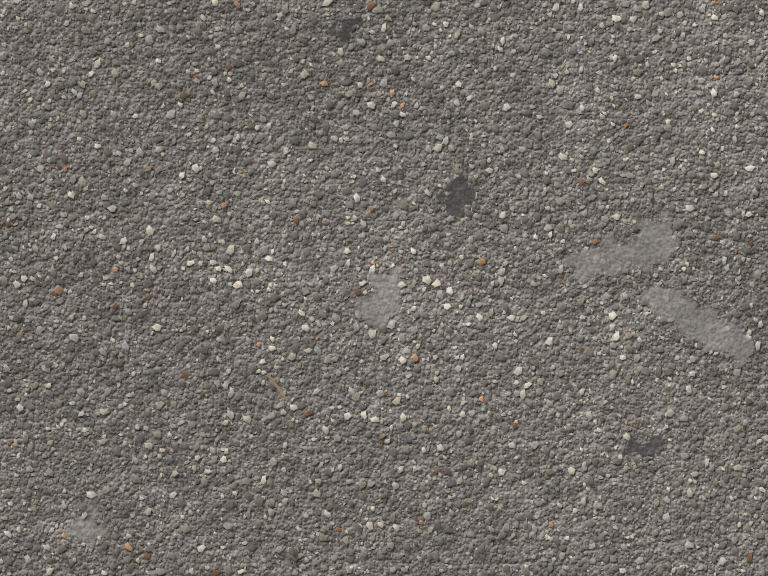
Reproduce this texture procedurally as a Shadertoy shader.

```glsl
float hash(vec2 p) {
    vec3 q = fract(p.xyx * vec3(0.1031, 0.1030, 0.0973));
    q += dot(q, q.yzx + 33.33);
    return fract((q.x + q.y) * q.z);
}

vec2 hash2(vec2 p) {
    return vec2(hash(p + 3.7), hash(p + 51.3));
}

// Distance to the nearest scattered cell centre
float cellular(vec2 p) {
    vec2 cell = floor(p);
    float nearest = 4.0;
    for (int j = -1; j <= 1; j++)
    for (int i = -1; i <= 1; i++) {
        vec2 id = cell + vec2(i, j);
        vec2 d = id + hash2(id) - p;
        nearest = min(nearest, dot(d, d));
    }
    return sqrt(nearest);
}

// Height of the rough binder between the stones
float relief(vec2 p) {
    return -cellular(p * 38.0)
         - 0.6 * cellular(p * 88.0 + 17.0)
         - 0.45 * cellular(p * 170.0 + 41.0);
}

// Irregular five-sided stone outline
float chipDistance(vec2 d, float size, float seed) {
    float turn = seed * 6.283;
    d = mat2(cos(turn), sin(turn), -sin(turn), cos(turn)) * d;
    d.y *= 1.0 + 0.6 * fract(seed * 7.3);
    float dist = -1.0;
    for (int k = 0; k < 5; k++) {
        float wobble = fract(seed * 13.7 + float(k) * 0.618);
        float angle = (float(k) + 0.5 * wobble) * 1.2566;
        dist = max(dist, dot(d, vec2(cos(angle), sin(angle))) - size * (0.7 + 0.4 * wobble));
    }
    return dist;
}

// One layer of embedded stones, each with a cast shadow and a lit upper side
void addChips(inout vec3 color, vec2 p, float scale, float density, float brightest) {
    vec2 g = p * scale, cell = floor(g);
    float blur = 0.8 * scale / iResolution.y;
    for (int j = -1; j <= 1; j++)
    for (int i = -1; i <= 1; i++) {
        vec2 id = cell + vec2(i, j), key = id + scale;
        if (hash(key + 9.1) > density) continue;
        vec2 d = g - id - 0.15 - 0.7 * hash2(key);
        float seed = hash(key + 23.0), shade = hash(key + 77.0);
        float size = mix(0.2, 0.42, hash(key + 35.0));

        float shadow = chipDistance(d + vec2(-0.09, 0.15), size, seed);
        color *= 1.0 - 0.42 * smoothstep(0.12, -0.12, shadow);

        vec3 tint = mix(vec3(1.01, 1.0, 0.97), vec3(1.06, 1.0, 0.90), fract(shade * 9.0));
        if (hash(key + 61.0) > 0.985) tint = vec3(1.08, 0.82, 0.62);
        float light = 1.0 + 0.22 * dot(d, vec2(-0.45, 0.9)) / size;
        light += 0.22 * (cellular(g * 3.0) - 0.45);
        vec3 face = tint * mix(0.39, brightest, shade * shade) * light;
        color = mix(color, face, smoothstep(blur, -blur, chipDistance(d, size, seed)));
    }
}

float capsule(vec2 p, vec2 a, vec2 b, float radius) {
    vec2 along = b - a;
    float t = clamp(dot(p - a, along) / dot(along, along), 0.0, 1.0);
    return length(p - a - along * t) - radius;
}

void mainImage(out vec4 fragColor, in vec2 fragCoord) {
    vec2 p = fragCoord / iResolution.y;
    float pixel = 1.0 / iResolution.y;

    // Rough binder lit from the upper left
    float slope = relief(p) - relief(p + vec2(-0.0014, 0.0027));
    vec3 color = vec3(0.445, 0.428, 0.408) * (1.0 + 1.1 * slope);

    // Stones, fine to coarse
    addChips(color, p, 135.0, 0.60, 0.68);
    addChips(color, p, 84.0, 0.55, 0.72);
    addChips(color, p, 52.0, 0.42, 0.75);

    // Worn patches with ragged borders
    float grit = cellular(p * 150.0);
    vec2 w = p + 0.007 * sin(p.yx * 95.0 + 2.0 * sin(p * 61.0));
    float ragged = 0.018 * (cellular(p * 42.0) - 0.4) + 0.006 * (grit - 0.4);
    float pale = capsule(w, vec2(1.01, 0.54), vec2(1.13, 0.57), 0.025);
    pale = min(pale, capsule(w, vec2(1.13, 0.57), vec2(1.14, 0.59), 0.035));
    pale = min(pale, capsule(w, vec2(1.15, 0.48), vec2(1.28, 0.40), 0.026));
    pale = min(pale, capsule(w, vec2(0.65, 0.465), vec2(0.67, 0.50), 0.028));
    pale = min(pale, capsule(w, vec2(0.14, 0.08), vec2(0.16, 0.09), 0.020));
    float dark = capsule(w, vec2(0.79, 0.65), vec2(0.81, 0.67), 0.022);
    dark = min(dark, capsule(w, vec2(0.59, 0.94), vec2(0.61, 0.96), 0.012));
    dark = min(dark, capsule(w, vec2(1.11, 0.22), vec2(1.13, 0.23), 0.014));
    vec3 dust = vec3(0.53, 0.515, 0.50) * (0.90 + 0.22 * grit + 0.25 * slope);
    vec3 tar = vec3(0.29, 0.285, 0.285) * (0.90 + 0.22 * grit + 0.25 * slope);
    color = mix(color, dust, 0.78 * smoothstep(0.006, -0.006, pale + ragged));
    color = mix(color, tar, 0.85 * smoothstep(0.004, -0.004, dark + ragged));

    // Dry twig
    float twig = capsule(p, vec2(0.465, 0.349), vec2(0.498, 0.306), 0.0022);
    color = mix(color, vec3(0.58, 0.47, 0.37), smoothstep(pixel, -pixel, twig));

    // Broad tonal drift
    color *= 0.93 + 0.17 * cellular(p * 13.0);
    color *= 1.0 + 0.03 * sin(p.x * 3.1 - 2.0 + sin(p.y * 4.0)) + 0.02 * sin(p.y * 9.0 + p.x * 5.0);
    fragColor = vec4(clamp(color, 0.10, 0.88), 1.0);
}
```
